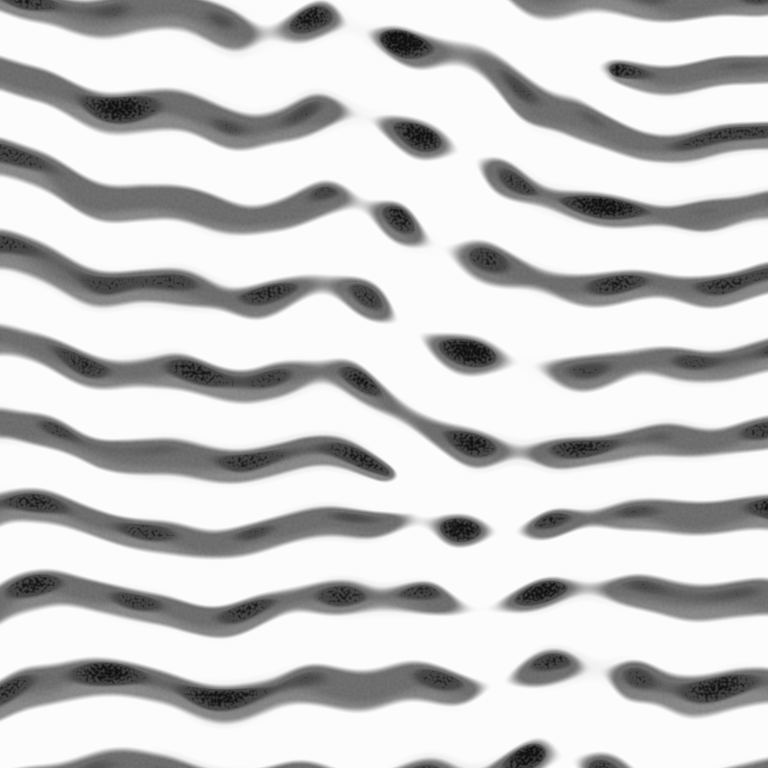
Write a WebGL 2 fragment shader that draws this pattern.

```glsl
#version 300 es
precision highp float;
uniform vec2 u_resolution;
out vec4 fragColor;

const float TAU = 6.2831853;
const float BAND_PERIOD = 0.115;
const float BEAD_PERIOD = 0.135;
const float PAPER = 0.99;
const float BODY = 0.43;
const float BELLY = 0.60;
const float CORE = 0.29;
const float SPECK = 0.06;

// Integer hash turned into a unit gradient
vec2 gradientAt(ivec2 cell) {
    uint h = uint(cell.x) * 1597334677u ^ uint(cell.y) * 3812015801u;
    h = (h ^ (h >> 15)) * 2246822519u;
    h = (h ^ (h >> 13)) * 3266489917u;
    float angle = float((h ^ (h >> 16)) >> 8) / 16777216.0 * TAU;
    return vec2(cos(angle), sin(angle));
}

// Gradient noise, roughly -1 to 1
float noise(vec2 p) {
    ivec2 i = ivec2(floor(p));
    vec2 f = fract(p);
    vec2 u = f * f * f * (f * (f * 6.0 - 15.0) + 10.0);
    float a = dot(gradientAt(i), f);
    float b = dot(gradientAt(i + ivec2(1, 0)), f - vec2(1, 0));
    float c = dot(gradientAt(i + ivec2(0, 1)), f - vec2(0, 1));
    float d = dot(gradientAt(i + ivec2(1, 1)), f - vec2(1, 1));
    return 1.4 * mix(mix(a, b, u.x), mix(c, d, u.x), u.y);
}

// Phase across the bands; dislocations make forks and free ends
float bandPhase(vec2 p, out float strength) {
    float phase = p.y / BAND_PERIOD + 0.35;
    phase += 0.7 * p.y * smoothstep(0.2, 0.85, p.x);
    phase += 0.50 * noise(p * vec2(3.2, 1.4) + 4.3);
    phase += 0.30 * noise(p * vec2(6.5, 2.5) + 11.7);
    strength = 1.0;
    for (int k = 0; k < 2; k++) {
        float t = float(k);
        vec2 d = p - mix(vec2(0.52, 0.36), vec2(0.78, 0.90), t);
        phase += (2.0 * t - 1.0) * atan(d.y, d.x) / TAU;
        strength *= smoothstep(0.0, 0.035, length(d));
    }
    return phase * TAU;
}

// How deeply the bands are cut into beads: 0 whole, 1 separate
float pinchDepth(vec2 p) {
    float zoneCentre = 0.75 - 0.27 * p.y;
    float zone = exp(-pow((p.x - zoneCentre) / 0.15, 2.0));
    float patches = noise(p * vec2(4.0, 6.0) + 23.1);
    return clamp(1.05 * zone + 0.6 * patches + 0.08, 0.04, 1.05);
}

// Cosine of the position within a bead along the band
float beadWave(vec2 p) {
    float along = p.x / BEAD_PERIOD - 1.2 * p.y;
    along += 0.35 * noise(p * vec2(3.0, 6.0) + 37.9);
    return cos(along * TAU);
}

// Grey tone of the ink, with speckled dark cores and pale bellies
float inkTone(vec2 p, float phase, float pinch, float bead, float field) {
    float blotch = noise(p * vec2(8.0, 11.0) + 51.3);
    float belly = smoothstep(0.0, 0.9, -sin(phase) + 0.8 * blotch)
                * (1.0 - 0.6 * pinch);
    float tone = mix(BODY, BELLY, 0.65 * belly);

    float upper = cos(phase - 0.35) * smoothstep(0.1, 0.7, field);
    float lift = 0.6 * blotch + 0.30 * pinch * bead + 0.12 * bead;
    float dark = smoothstep(0.75, 1.7, upper + lift);
    float grain = noise(p * 231.7 + 7.3);
    tone = mix(tone, CORE, smoothstep(0.0, 0.35, dark));
    float specks = smoothstep(-0.6, 0.8, 0.8 * grain + 1.6 * dark - 1.05);
    tone = mix(tone, SPECK, specks * smoothstep(0.0, 0.3, dark));
    return tone + 0.02 * grain;
}

void main() {
    vec2 p = gl_FragCoord.xy / u_resolution.y;

    // Bands, cut into dashes and beads
    float strength;
    float phase = bandPhase(p, strength);
    float pinch = pinchDepth(p);
    float bead = beadWave(p);
    float field = strength * cos(phase) - 0.5 * pinch * (1.0 - bead);

    // Soft edges and a faint haze around them
    float softness = 0.25 + 0.06 * noise(p * 9.0 + 61.0);
    float ink = smoothstep(0.27 - softness, 0.27 + softness, field);
    float haze = 0.05 * smoothstep(-0.4, 0.1, field)
               * smoothstep(-0.1, 0.6, noise(p * 6.0 + 71.0));

    float tone = inkTone(p, phase, pinch, bead, field);
    float grey = mix(PAPER - haze, tone, ink);
    fragColor = vec4(vec3(clamp(grey, 0.0, 1.0)), 1.0);
}
```
